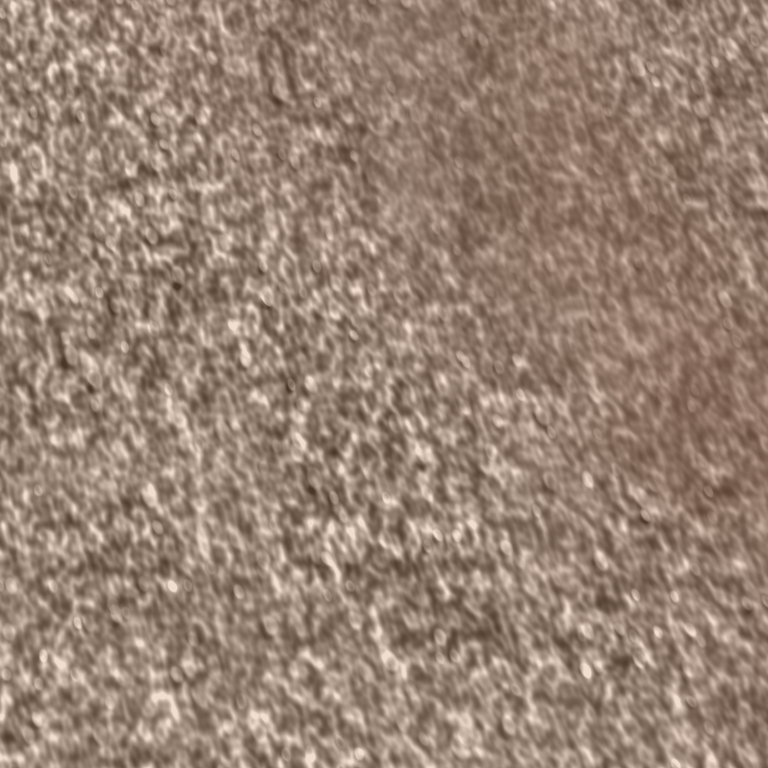
This texture is drawn by a WebGL 1 fragment shader. Its source:

```glsl
precision highp float;
uniform vec2 u_resolution;

const float PEBBLE_SHARE = 0.36;
const vec3 WARM_TINT = vec3(0.010, -0.012, -0.010);

vec2 hash2(vec2 p) {
  vec3 q = fract(vec3(p.xyx) * vec3(0.1031, 0.1030, 0.0973));
  q += dot(q, q.yzx + 33.33);
  return fract((q.xx + q.yz) * q.zy);
}

float cornerSlope(vec2 cell, vec2 offset) {
  float angle = 6.2832 * hash2(cell + 200.0).x;
  return dot(vec2(cos(angle), sin(angle)), offset);
}

float gradientNoise(vec2 p) {
  vec2 i = floor(p);
  vec2 f = p - i;
  vec2 w = f * f * f * (f * (f * 6.0 - 15.0) + 10.0);
  vec2 e = vec2(1.0, 0.0);
  float low = mix(cornerSlope(i, f), cornerSlope(i + e, f - e), w.x);
  float high = mix(cornerSlope(i + e.yx, f - e.yx), cornerSlope(i + 1.0, f - 1.0), w.x);
  return mix(low, high, w.y);
}

// Grains lean to the left and shrink slightly towards the top
vec2 groundSpace(vec2 uv) {
  float scale = 1.0 + 0.2 * uv.y;
  vec2 p = vec2((uv.x - 0.5) * scale, uv.y * (1.0 + 0.1 * uv.y));
  return vec2(p.x + 0.28 * p.y, p.y * 0.68);
}

// Several sizes of grit, with the middle size strongest
float grit(vec2 p) {
  float clumps = 0.55 * gradientNoise(p * 25.0 + 7.3);
  float grains = gradientNoise(p * 57.0);
  float specks = 0.72 * gradientNoise(p * 106.0 + 31.7);
  return clumps + grains + specks;
}

// Scattered pale stones, each with a dark lower left side
float pebbles(vec2 p) {
  vec2 cell = floor(p);
  float tone = 0.0;
  for (int y = -1; y <= 1; y++) {
    for (int x = -1; x <= 1; x++) {
      vec2 id = cell + vec2(float(x), float(y));
      vec2 trait = hash2(id + 400.0);
      vec2 toCentre = p - id - hash2(id + 300.0);
      float radius = mix(0.24, 0.52, trait.y * trait.y);
      float present = step(trait.x, PEBBLE_SHARE);
      float body = 1.0 - smoothstep(radius * 0.55, radius, length(toCentre));
      float shadow = 1.0 - smoothstep(radius * 0.4, radius, length(toCentre + radius * vec2(0.6, 0.5)));
      float strength = mix(0.4, 1.0, trait.x / PEBBLE_SHARE);
      tone += present * strength * (body - 0.6 * shadow * (1.0 - body));
    }
  }
  return clamp(tone, -0.6, 1.0);
}

// Diagonal band of fine soil from the top middle to the right edge
float soilBand(vec2 uv) {
  float wobble = 0.16 * gradientNoise(uv * 4.0 + 2.6) + 0.12 * gradientNoise(uv * 10.0);
  float d = dot(uv, vec2(0.786, 0.618)) - 1.02 + wobble;
  return exp(-d * d / 0.028);
}

void main() {
  vec2 uv = gl_FragCoord.xy / u_resolution;
  vec2 p = groundSpace(uv);
  vec2 bend = vec2(gradientNoise(p * 45.0 + 11.0), gradientNoise(p * 45.0 + 53.0));
  p += 0.002 * bend;

  float soil = soilBand(uv);
  float farSide = smoothstep(0.9, 1.4, uv.x + uv.y);
  float patchTone = gradientNoise(uv * 6.0 + 19.0) + 0.8 * gradientNoise(p * 13.0 + 41.0);
  float contrast = mix(1.0, 0.82, farSide) * mix(1.0, 0.6, soil);
  contrast *= 1.0 + 0.3 * gradientNoise(uv * 8.0 + 63.0);

  // Lit grit with a longer bright tail
  float g = grit(p);
  float tone = 0.592 - 0.025 * soil - 0.02 * farSide;
  tone += contrast * (0.37 * g + 0.12 * g * g + 0.17 * pebbles(p * 34.0));
  tone += 0.075 * patchTone;
  tone = clamp(tone, 0.29, 0.95);

  // Brown earth, redder in the soil on the right
  vec3 color = vec3(tone, tone - 0.079, tone - 0.139);
  float redness = soil * smoothstep(0.4, 0.95, uv.x) + 0.25 * farSide;
  color += WARM_TINT * redness;
  gl_FragColor = vec4(color, 1.0);
}
```
